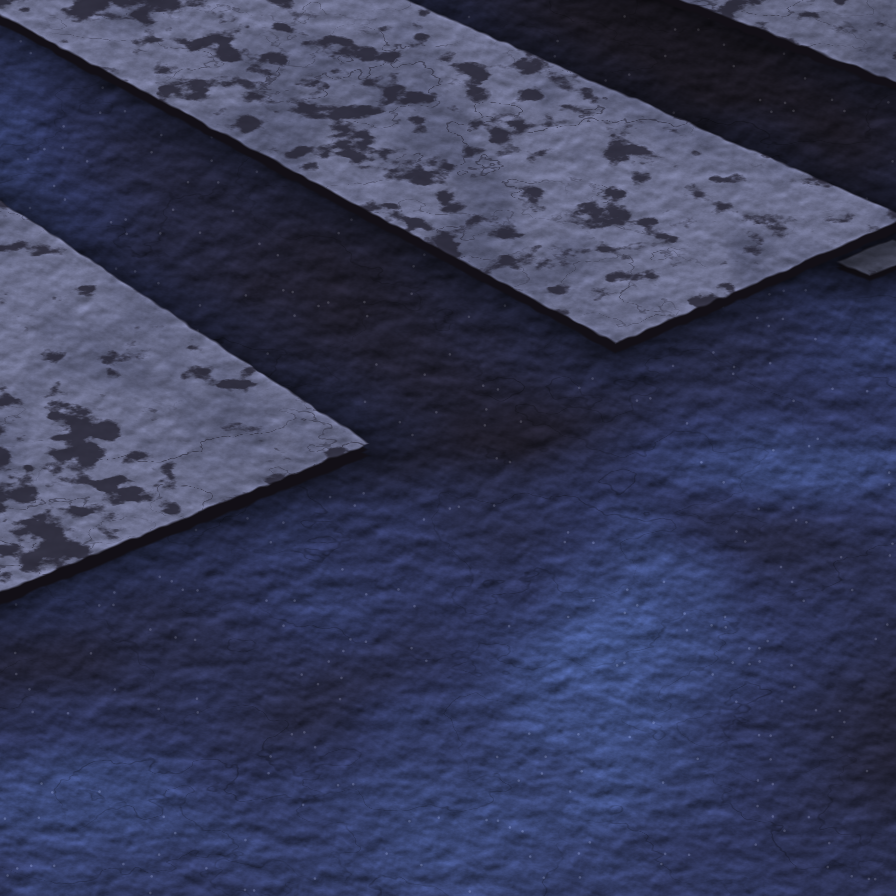
This texture is drawn by a three.js fragment shader. Its source:

```glsl
// Weathered pale stone slabs lying on rough blue ground in dim, patchy light.
varying vec2 vUv;

const vec3 GROUND_DARK = vec3(0.115, 0.105, 0.145);
const vec3 GROUND_BLUE = vec3(0.178, 0.203, 0.345);
const vec3 GROUND_GLOW = vec3(0.275, 0.355, 0.575);
const vec3 STONE_LIGHT = vec3(0.415, 0.430, 0.545);
const vec3 STONE_DULL = vec3(0.335, 0.350, 0.455);
const vec3 STONE_PIT = vec3(0.150, 0.145, 0.200);
const vec3 SIDE_FACE = vec3(0.070, 0.060, 0.085);
const float EDGE_SOFT = 0.0016;
const float SHADOW_REACH = 0.028;
const float SHADOW_DEPTH = 0.50;
const float GROUND_RELIEF = 1.15;
const float STONE_RELIEF = 0.55;

// Convex slab with counter-clockwise corners and a visible thickness.
struct Slab { vec2 a; vec2 b; vec2 c; vec2 d; float thickness; };

float hash(vec2 p) {
  vec3 q = fract(vec3(p.xyx) * 0.1031);
  q += dot(q, q.yzx + 33.33);
  return fract((q.x + q.y) * q.z);
}

float noise(vec2 p) {
  vec2 i = floor(p), f = fract(p);
  f = f * f * (3.0 - 2.0 * f);
  return mix(mix(hash(i), hash(i + vec2(1.0, 0.0)), f.x),
             mix(hash(i + vec2(0.0, 1.0)), hash(i + 1.0), f.x), f.y);
}

float fbm(vec2 p) {
  float sum = 0.0, gain = 0.5;
  for (int i = 0; i < 5; i++) {
    sum += gain * noise(p);
    p = mat2(1.6, 1.2, -1.2, 1.6) * p + 17.3;
    gain *= 0.5;
  }
  return sum;
}

// Height difference towards the light, used as cheap relief shading.
float relief(vec2 p, vec2 scale) {
  return fbm(p * scale) - fbm((p + vec2(-0.002, 0.005)) * scale);
}

float lineSide(vec2 p, vec2 a, vec2 b) {
  vec2 e = normalize(b - a);
  return dot(p - a, vec2(e.y, -e.x));
}

float slabTop(vec2 p, Slab s) {
  return max(max(lineSide(p, s.a, s.b), lineSide(p, s.b, s.c)),
             max(lineSide(p, s.c, s.d), lineSide(p, s.d, s.a)));
}

float cover(float d) { return 1.0 - smoothstep(-EDGE_SOFT, EDGE_SOFT, d); }

// Soft tilted ellipse of light or shade.
float pool(vec2 p, vec2 center, vec2 radius, float angle) {
  float c = cos(angle), s = sin(angle);
  vec2 q = mat2(c, -s, s, c) * (p - center) / radius;
  return exp(-dot(q, q));
}

vec3 ground(vec2 p) {
  vec2 w = p + 0.05 * (vec2(fbm(p * 7.0), fbm(p * 7.0 + 40.0)) - 0.5);
  float light = 0.92 + 0.9 * (fbm(p * vec2(5.0, 8.0) + 3.0) - 0.48);
  // Lit patches
  light += 0.80 * pool(w, vec2(0.70, 0.28), vec2(0.13, 0.17), -0.3);
  light += 0.60 * pool(w, vec2(0.93, 0.47), vec2(0.17, 0.05), 0.05);
  light += 0.50 * pool(w, vec2(0.55, 0.08), vec2(0.17, 0.11), 0.4);
  light += 0.40 * pool(w, vec2(0.08, 0.09), vec2(0.18, 0.10), 0.0);
  light += 0.50 * pool(w, vec2(0.01, 0.85), vec2(0.10, 0.08), -0.5);
  // Shaded patches
  light -= 0.75 * pool(w, vec2(0.37, 0.66), vec2(0.30, 0.11), -0.52);
  light -= 0.95 * pool(w, vec2(0.77, 0.95), vec2(0.28, 0.11), -0.40);
  light -= 0.50 * pool(w, vec2(0.38, 0.22), vec2(0.12, 0.05), 0.5);
  light -= 0.60 * pool(w, vec2(0.83, 0.41), vec2(0.12, 0.04), -0.3);
  light -= 0.75 * pool(w, vec2(1.02, 0.20), vec2(0.12, 0.13), 0.0);
  light -= 0.45 * pool(w, vec2(0.55, 0.51), vec2(0.20, 0.035), 0.2);
  light -= 0.40 * pool(w, vec2(0.05, 0.27), vec2(0.14, 0.05), 0.3);
  vec3 col = mix(GROUND_DARK, GROUND_BLUE, clamp(light, 0.0, 1.0));
  col = mix(col, GROUND_GLOW, clamp(light - 1.0, 0.0, 1.0));
  // Rough grain, thin cracks and pale grit
  col *= 1.0 + GROUND_RELIEF * clamp(relief(p, vec2(42.0, 70.0)), -0.35, 0.35);
  float crack = abs(fbm(p * vec2(9.0, 17.0) + 8.0) - 0.5);
  col *= 1.0 - 0.22 * (1.0 - smoothstep(0.0, 0.012, crack)) * noise(p * 14.0);
  vec2 cell = floor(p * 75.0);
  vec2 spot = 0.25 + 0.5 * vec2(hash(cell + 5.0), hash(cell + 91.0));
  float grit = 1.0 - smoothstep(0.05, 0.16, length(fract(p * 75.0) - spot));
  return col + 0.13 * grit * step(0.93, hash(cell));
}

vec3 stone(vec2 p) {
  vec3 col = mix(STONE_DULL, STONE_LIGHT, smoothstep(0.25, 0.6, fbm(p * 13.0 + 2.0)));
  col *= 1.0 + STONE_RELIEF * relief(p, vec2(55.0, 95.0));
  // Pits cluster in worn zones and stretch sideways
  float worn = smoothstep(0.35, 0.65, fbm(p * vec2(7.0, 10.0) + 20.0));
  float pits = fbm(p * vec2(32.0, 65.0) + 61.0);
  float depth = smoothstep(0.59 - 0.09 * worn, 0.73 - 0.09 * worn, pits);
  float vein = abs(fbm(p * vec2(15.0, 32.0) + 11.0) - 0.5);
  depth = max(depth, 0.65 * worn * (1.0 - smoothstep(0.0, 0.014, vein)));
  return mix(col, STONE_PIT, 0.85 * depth);
}

vec3 layer(vec3 col, vec2 p, vec3 surface, Slab s) {
  vec2 q = p + 0.003 * (vec2(noise(p * 90.0), noise(p * 90.0 + 31.0)) - 0.5);
  float top = slabTop(q, s);
  float side = min(slabTop(q + vec2(0.0, s.thickness), s),
                   slabTop(q + vec2(0.0, 0.5 * s.thickness), s));
  side = min(side, top);
  col *= 1.0 - SHADOW_DEPTH * exp(-max(side, 0.0) / SHADOW_REACH);
  col = mix(col, SIDE_FACE, cover(side));
  float rim = smoothstep(-0.006, -0.001, top);
  return mix(col, surface * (1.0 + 0.10 * rim), cover(top));
}

void main() {
  vec2 p = vUv;
  Slab left = Slab(vec2(-0.5, 0.137), vec2(0.411, 0.505), vec2(-0.5, 1.106), vec2(-0.6, 0.6), 0.014);
  Slab middle = Slab(vec2(-0.5, 1.251), vec2(0.6875, 0.617), vec2(1.012, 0.757), vec2(-0.1, 1.241), 0.011);
  Slab corner = Slab(vec2(0.5, 1.1), vec2(1.3, 0.794), vec2(1.4, 1.2), vec2(0.6, 1.3), 0.010);
  Slab chip = Slab(vec2(0.935, 0.707), vec2(0.97, 0.692), vec2(1.03, 0.716), vec2(0.995, 0.733), 0.006);
  vec3 surface = stone(p);
  vec3 col = layer(ground(p), p, surface * 0.72, chip);
  col = layer(col, p, surface * 0.92, corner);
  col = layer(col, p, surface, middle);
  col = layer(col, p, surface, left);
  gl_FragColor = vec4(col, 1.0);
}
```
